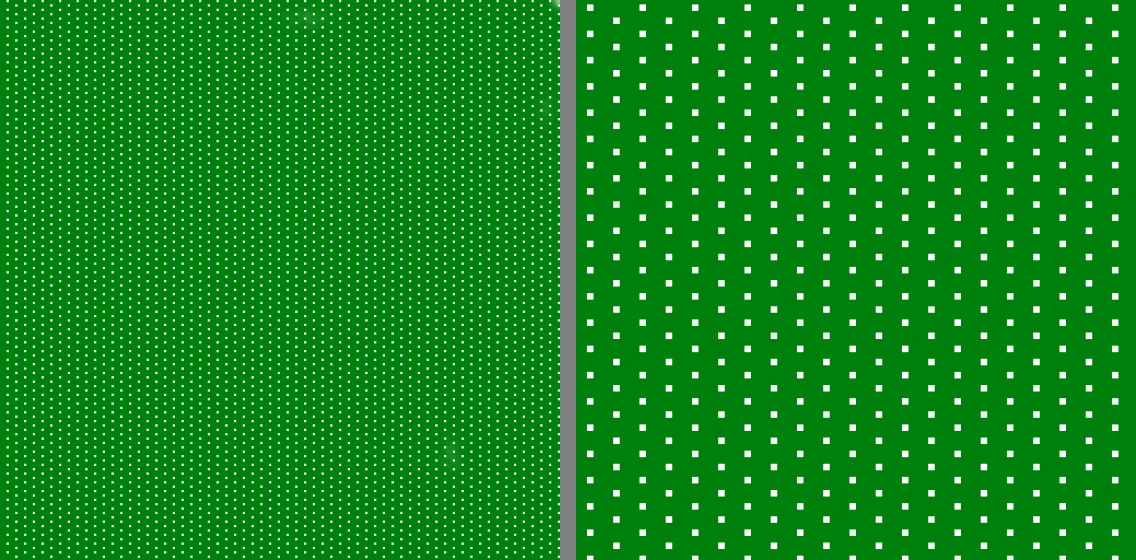
Left, the full canvas; right, a detail of the centre.
A three.js fragment shader for this pattern:

```glsl
// Staggered grid of tiny white square dots on green, with a few faint smudges.
#define REPEATS 64.0                    // dots across and down
#define DOT_SIZE 0.25                   // side of a dot, in cells
#define DOT_ROUNDING 0.03               // corner radius, in cells
#define FIRST_DOT vec2(0.875, 0.875)    // centre of the lower left dot, in cells
#define STAGGER 0.5                     // rise of every second column, in cells
#define GREEN vec3(0.0, 0.50, 0.05)
#define WHITE vec3(1.0)
#define DOT_FADE 0.08                   // largest loss of white in a dot
#define GRAIN 0.012                     // unevenness of the ground
#define SMUDGE 0.09                     // strength of the pale marks

varying vec2 vUv;

float hash(vec2 p) {
  vec3 q = fract(vec3(p.xyx) * 0.1031);
  q += dot(q, q.yzx + 33.33);
  return fract((q.x + q.y) * q.z);
}

float noise(vec2 p) {
  vec2 i = floor(p);
  vec2 f = fract(p);
  f = f * f * (3.0 - 2.0 * f);
  float low = mix(hash(i), hash(i + vec2(1.0, 0.0)), f.x);
  float high = mix(hash(i + vec2(0.0, 1.0)), hash(i + 1.0), f.x);
  return mix(low, high, f.y);
}

float roundedSquare(vec2 p, float halfSide, float radius) {
  vec2 d = abs(p) - halfSide + radius;
  return length(max(d, 0.0)) + min(max(d.x, d.y), 0.0) - radius;
}

// Soft elliptical mark
float smudge(vec2 centre, vec2 size) {
  vec2 d = (vUv - centre) / size;
  return exp(-dot(d, d));
}

void main() {
  // Cells, with every second column shifted
  vec2 grid = vUv * REPEATS;
  float pixel = max(fwidth(grid.x), fwidth(grid.y));
  grid += 0.5 - FIRST_DOT;
  grid.y += STAGGER * mod(floor(grid.x), 2.0);
  vec2 cell = floor(grid);

  // Ground with slight grain
  vec3 colour = GREEN * (1.0 + GRAIN * (2.0 * noise(vUv * 160.0 + 7.0) - 1.0));

  // Pale wear, broken up by noise
  float wear = smudge(vec2(0.552, 0.967), vec2(0.035, 0.016))
             + smudge(vec2(0.975, 0.803), vec2(0.015, 0.022))
             + smudge(vec2(0.805, 0.188), vec2(0.016, 0.030));
  wear *= SMUDGE * (0.5 + noise(vUv * 120.0));
  wear += 0.6 * smudge(vec2(1.0), vec2(0.012));
  colour = mix(colour, WHITE, clamp(wear, 0.0, 1.0));

  // Dots
  float edge = roundedSquare(grid - cell - 0.5, 0.5 * DOT_SIZE, DOT_ROUNDING);
  float cover = clamp(0.5 - edge / pixel, 0.0, 1.0);
  cover *= 1.0 - DOT_FADE * hash(cell + 100.0);
  gl_FragColor = vec4(mix(colour, WHITE, cover), 1.0);
}
```
